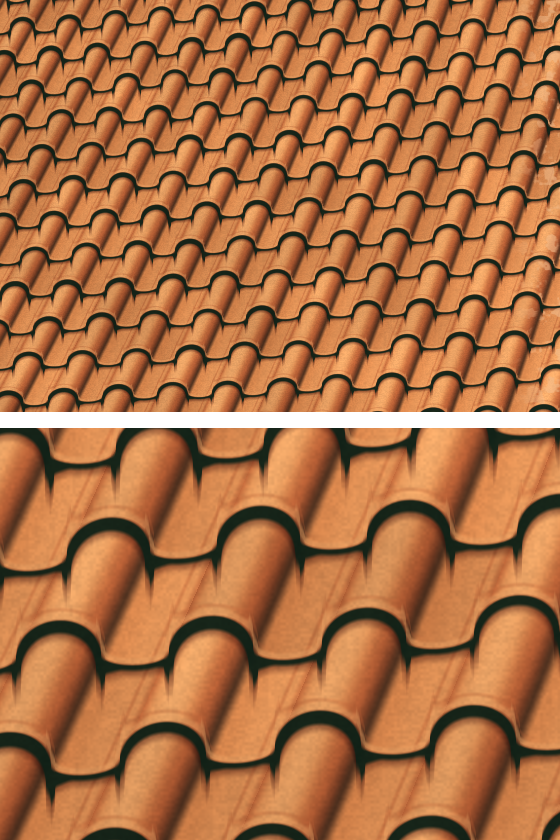
Top, the full canvas; bottom, a detail of the centre.
Give the GLSL for this texture, as a WebGL 2 fragment shader.

```glsl
#version 300 es
precision highp float;
// Slanted courses of terracotta roof tiles: round rolls, flat pans and dark overlaps.
uniform vec2 u_resolution;
out vec4 outColor;

#define CANVAS_HEIGHT 564.0   // layout units from top to bottom
#define FIRST_ROW -2
#define LAST_ROW 12
#define ROLL_HALF 0.277       // half width of a roll, in tile widths
#define ARCH_RISE 16.0
#define PAN_SAG 5.5
#define SHADOW_ROLL 5.6
#define SHADOW_PAN 2.4
#define TILE_VARIATION 0.07
#define GRAIN 0.13

const vec3 CLAY   = vec3(0.83, 0.51, 0.29);
const vec3 LIGHT  = vec3(0.91, 0.63, 0.39);
const vec3 RUST   = vec3(0.70, 0.36, 0.20);
const vec3 BROWN  = vec3(0.47, 0.24, 0.14);
const vec3 UMBER  = vec3(0.31, 0.19, 0.12);
const vec3 SHADOW = vec3(0.06, 0.13, 0.09);
const vec3 LICHEN = vec3(0.95, 0.74, 0.55);

float hash(vec2 p) {
  return fract(sin(dot(p, vec2(127.1, 311.7))) * 43758.5453);
}

float noise(vec2 p) {
  vec2 i = floor(p), f = fract(p);
  f = f * f * (3.0 - 2.0 * f);
  return mix(mix(hash(i), hash(i + vec2(1, 0)), f.x),
             mix(hash(i + vec2(0, 1)), hash(i + vec2(1, 1)), f.x), f.y);
}

// Drop of a tile's lower edge below the roll's crown: arch, then sagging pan.
float edgeDrop(float w) {
  w = abs(w - floor(w + 0.5));
  float arch = w / ROLL_HALF;
  float pan = (0.5 - w) / (0.5 - ROLL_HALF);
  return w < ROLL_HALF
    ? ARCH_RISE * (1.0 - sqrt(max(0.0, 1.0 - arch * arch)))
    : ARCH_RISE + PAN_SAG * sqrt(max(0.0, 1.0 - pan * pan));
}

// Clay shading across one tile: 0 is the roll's left side, 1 the pan's right end.
vec3 tileShade(float c) {
  float crown = (c - 0.18) / 0.14;
  vec3 roll = mix(CLAY, LIGHT, exp(-crown * crown));
  roll = mix(RUST, roll, smoothstep(-0.03, 0.07, c));
  roll = mix(roll, RUST, smoothstep(0.26, 0.44, c));
  roll = mix(roll, BROWN, smoothstep(0.41, 0.51, c));
  roll = mix(roll, UMBER, smoothstep(0.48, 0.55, c));
  vec3 pan = mix(CLAY, LIGHT, 0.4 * smoothstep(0.62, 0.85, c));
  float seam = smoothstep(0.025, 0.0, abs(c - 0.91));
  pan = mix(pan, RUST, 0.4 * seam + 0.6 * smoothstep(0.95, 1.0, c));
  return mix(roll, pan, smoothstep(0.54, 0.63, c));
}

void main() {
  float unit = CANVAS_HEIGHT / u_resolution.y;
  vec2 p = vec2(gl_FragCoord.x, u_resolution.y - gl_FragCoord.y) * unit;
  float soft = max(0.7 * unit, 0.6);
  vec3 color = CLAY;

  // Lay the courses from the eaves upward; each one overlaps the course below.
  for (int n = LAST_ROW; n >= FIRST_ROW; n--) {
    float row = float(n);
    float width = 64.3 + 1.07 * row;
    float column = (p.x - 390.0 + (20.2 + 0.27 * row) * row) / width;
    float crownY = 42.0 + (45.5 + 0.3 * row) * row + (0.09 * row - 4.3) * column;
    float dy = p.y - crownY - 1.2 * sin(column * 1.7 + row * 2.3);

    // Distance below the curved edge, corrected for its slope.
    float slope = (edgeDrop(column + 0.03) - edgeDrop(column - 0.03)) / (0.06 * width);
    float below = (dy - edgeDrop(column)) * inversesqrt(1.0 + slope * slope);

    // Cast shadow, thick under rolls and thin under pans.
    float w = column - floor(column + 0.5);
    float onRoll = 1.0 - smoothstep(0.24, 0.4, abs(w - 0.03));
    float wobble = 0.8 + 0.4 * hash(vec2(floor(column + 0.5), row + 40.0));
    float depth = mix(SHADOW_PAN, SHADOW_ROLL * wobble, onRoll);
    float penumbra = 1.0 - smoothstep(depth, depth + 5.0, below);
    float core = 1.0 - smoothstep(depth - 1.2, depth + 1.2, below);
    color = mix(color, color * BROWN / CLAY, 0.75 * penumbra);
    color = mix(color, SHADOW, 0.95 * core);

    // Surface of this course, following the slant of its rolls.
    float slant = (20.2 + 0.54 * row - 1.07 * column) / (45.5 + 0.6 * row);
    float across = column + slant * dy / width + 0.17;
    float c = fract(across);
    vec3 tile = tileShade(c);
    float tint = hash(vec2(floor(across), row)) - 0.5;
    tile *= 1.0 + 2.0 * TILE_VARIATION * tint * vec3(0.8, 1.0, 1.1);

    // Rounded lip with a faint groove behind it.
    float lip = smoothstep(-4.0, -2.2, below) * (1.0 - smoothstep(-1.4, 0.0, below));
    float groove = smoothstep(1.6, 0.0, abs(below + 5.0));
    tile = mix(tile, LIGHT, 0.45 * lip);
    tile = mix(tile, RUST, 0.3 * groove * onRoll);
    tile = mix(tile, BROWN, 0.6 * smoothstep(-1.3, 0.3, below));
    color = mix(tile, color, smoothstep(-soft, soft, below));
  }

  // Sandy grain, broad weathering and pale patches towards the right side.
  float grain = 0.6 * noise(p * 0.75) + 0.4 * noise(p * 0.33 + 17.0) - 0.5;
  float weather = noise(p / 85.0) - 0.5;
  color *= 1.0 + GRAIN * grain + 0.07 * weather + 0.05 * (p.x / 768.0 - 0.5);
  float patches = noise(p / 13.0 + 5.0) * 0.7 + noise(p / 4.0) * 0.3;
  float wear = smoothstep(0.56, 0.72, patches) * smoothstep(690.0, 765.0, p.x);
  color = mix(color, LICHEN, 0.6 * wear * smoothstep(0.35, 0.7, color.r));
  outColor = vec4(clamp(color, 0.0, 1.0), 1.0);
}
```
